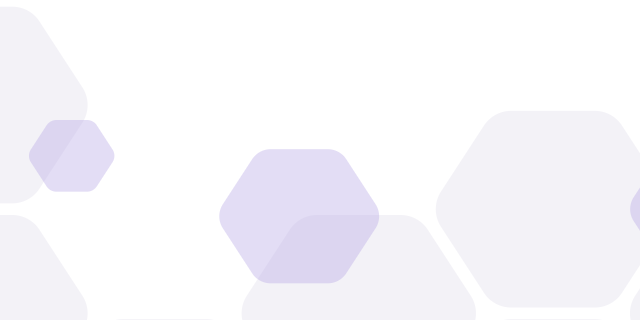
Reproduce this background procedurally as a WebGL 1 fragment shader.

```glsl
precision highp float;
// Pale rounded hexagons on white: a sparse lattice of large grey cells,
// with a few translucent lavender cells laid over it.
// Every cell is one rounded-hexagon distance function, scaled and blended.

uniform vec2 u_resolution;

#define GREY vec3(0.953, 0.949, 0.969)
#define LAVENDER vec3(0.725, 0.667, 0.900)
#define LAVENDER_ALPHA 0.4
#define GREY_SIZE 0.3073
#define LATTICE_ORIGIN vec2(-0.0924, 0.0208)
#define LATTICE_STEP vec2(0.6068, 0.651)
#define SIDE_NORMAL vec2(0.838, 0.5457)
#define SIDE_OFFSET 1.052
#define CORNER_RADIUS 0.33

// Signed distance to a flat-topped rounded hexagon of half height 1
float roundedHexagon(vec2 p) {
  p = abs(p);
  float top = 1.0 - CORNER_RADIUS;
  float side = SIDE_OFFSET - CORNER_RADIUS;
  vec2 topCorner = vec2((side - SIDE_NORMAL.y * top) / SIDE_NORMAL.x, top);
  vec2 sideCorner = vec2(side / SIDE_NORMAL.x, 0.0);

  vec2 edge = sideCorner - topCorner;
  vec2 toCorner = p - topCorner;
  float along = clamp(dot(toCorner, edge) / dot(edge, edge), 0.0, 1.0);
  float sideDistance = length(toCorner - along * edge);
  float topDistance = length(p - vec2(min(p.x, topCorner.x), top));

  float inside = max(p.y - top, dot(p, SIDE_NORMAL) - side);
  return sign(inside) * min(sideDistance, topDistance) - CORNER_RADIUS;
}

// Antialiased coverage of a hexagon with the given half height
float hexagonMask(vec2 p, vec2 center, float size) {
  float d = roundedHexagon((p - center) / size) * size;
  return clamp(0.5 - d * u_resolution.y, 0.0, 1.0);
}

void main() {
  // Canvas height is one unit
  vec2 p = gl_FragCoord.xy / u_resolution.y;
  vec3 color = vec3(1.0);

  // Grey lattice: odd columns drop half a step, every third has a second row
  for (int i = 0; i < 5; i++) {
    float column = float(i);
    float drop = 0.5 * mod(column, 2.0);
    for (int j = 0; j < 2; j++) {
      float row = float(j);
      float present = (j == 0 || mod(column, 3.0) < 0.5) ? 1.0 : 0.0;
      vec2 center = LATTICE_ORIGIN + LATTICE_STEP * vec2(column, row - drop);
      color = mix(color, GREY, present * hexagonMask(p, center, GREY_SIZE));
    }
  }

  // Lavender cells along a shallow curve, growing after the first
  for (int i = 0; i < 3; i++) {
    float t = float(i);
    vec2 center = vec2(0.224, 0.513) + t * vec2(0.4245, -0.2943)
                + t * t * vec2(0.2865, 0.1055);
    float size = min(0.112 + 0.0976 * t, 0.2096);
    color = mix(color, LAVENDER, LAVENDER_ALPHA * hexagonMask(p, center, size));
  }

  gl_FragColor = vec4(color, 1.0);
}
```
